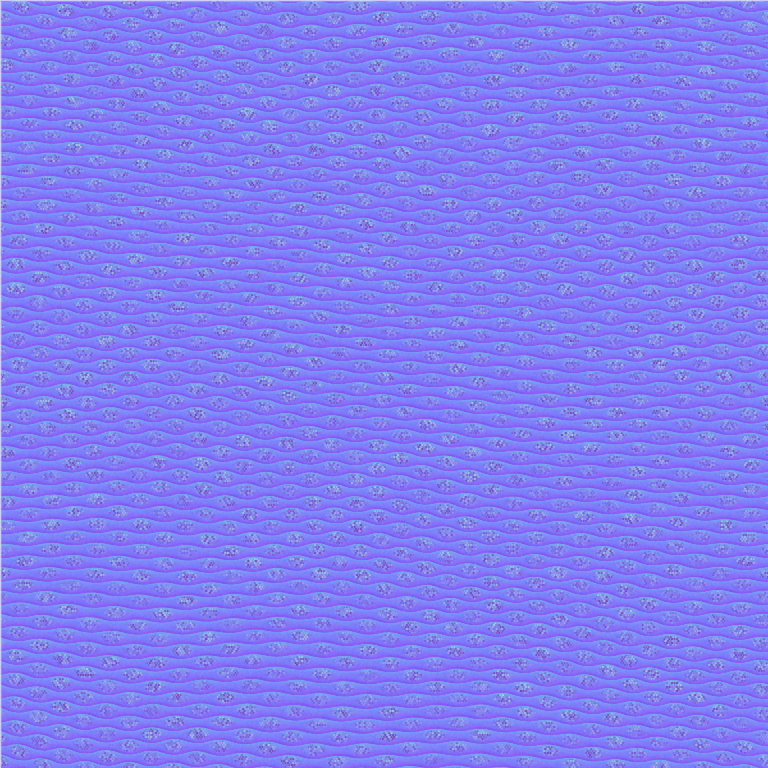
Write a Shadertoy shader that draws this texture map.

```glsl
// Normal map of a fine ribbed weave: staggered lens-shaped threads with grainy knots.
const float TAU = 6.2831853;
const float ROWS = 64.0;
const float COLUMNS = 17.0;

float hash(vec2 p) {
    p = fract(p * vec2(0.1031, 0.1137));
    p += dot(p, p.yx + 33.33);
    return fract((p.x + p.y) * p.x * 47.0);
}

// Round grains on a fine staggered lattice: x is a signed tint, y is coverage.
vec2 grains(vec2 uv) {
    vec2 g = uv * vec2(300.0, 384.0);
    g.x += 0.5 * mod(floor(g.y), 2.0);
    float edge = 384.0 / iResolution.y;
    float d = length(fract(g) - 0.5);
    float dotMask = 1.0 - smoothstep(0.42 - 0.3 * edge, 0.42 + 0.3 * edge, d);
    return vec2(hash(floor(g)) * 2.0 - 1.0, dotMask);
}

void mainImage(out vec4 fragColor, in vec2 fragCoord) {
    vec2 uv = fragCoord / iResolution.xy;

    // Rows sag to the right and drift gently
    float v = uv.y * ROWS + uv.x * 2.0;
    v += 0.35 * sin(TAU * (uv.x + uv.y)) + 0.12 * sin(TAU * (3.0 * uv.x - 2.0 * uv.y));
    float x = uv.x * COLUMNS + 0.15 * sin(TAU * (2.0 * uv.y + uv.x));

    // Diagonal bands where the threads bulge more
    float band = 0.5 + 0.5 * sin(TAU * (2.0 * uv.y + uv.x) + 0.6);
    float bulge = mix(0.11, 0.2, band);
    float w = v + bulge * cos(0.5 * TAU * v) * cos(TAU * x);
    float row = floor(w);
    float f = w - row;
    float column = x + 0.5 * mod(row, 2.0) + 0.5;
    float u = fract(column) - 0.5;
    float vary = hash(vec2(floor(column), row) + 7.0);

    // Thread profile: violet underside, blue body, cyan upper lip
    float edge = 0.5 * ROWS / iResolution.y;
    float lens = 0.5 + 0.5 * cos(TAU * u);
    float green = mix(0.435, 0.545, smoothstep(0.05, 0.95, f));
    green += 0.07 * smoothstep(0.74 - edge, 0.92, f) * mix(0.6, 1.1, lens);
    green -= 0.065 * (1.0 - smoothstep(0.08, 0.2 + edge, f));
    green = mix(green, 0.39, smoothstep(1.0 - 1.5 * edge, 1.0, f));
    green += 0.012 * sin(TAU * (u + 1.4 * f)) + 0.016 * (vary - 0.5);

    // Red leans along the thread and opposes green
    float red = 0.5 - 0.22 * (green - 0.49) + 0.022 * sin(TAU * u) * (1.0 - f);
    float blue = 0.98 - 2.2 * (green - 0.49) * (green - 0.49);
    vec3 color = vec3(red, green, blue);

    // Grainy knot in the middle of each thread
    vec2 grain = grains(uv);
    float knot = 1.0 - smoothstep(0.65, 1.15, length(vec2(u / 0.23, (f - 0.56) / 0.34)));
    knot *= mix(0.45, 1.0, vary);
    vec3 tint = grain.x > 0.0 ? vec3(0.12, 0.22, -0.06) : vec3(-0.02, -0.24, -0.22);
    color += knot * vec3(0.01, 0.035, -0.05);
    color += knot * grain.y * abs(grain.x) * tint;

    // Faint grain over the whole cloth
    color += 0.022 * grain.x * grain.y * vec3(0.6, 1.0, -0.3);

    // Pale selvage on the left and top
    float rim = min(uv.x, 1.0 - uv.y);
    color = mix(color, vec3(0.88, 0.88, 0.98), 0.8 * (1.0 - smoothstep(0.001, 0.0025, rim)));
    fragColor = vec4(clamp(color, 0.0, 1.0), 1.0);
}
```
